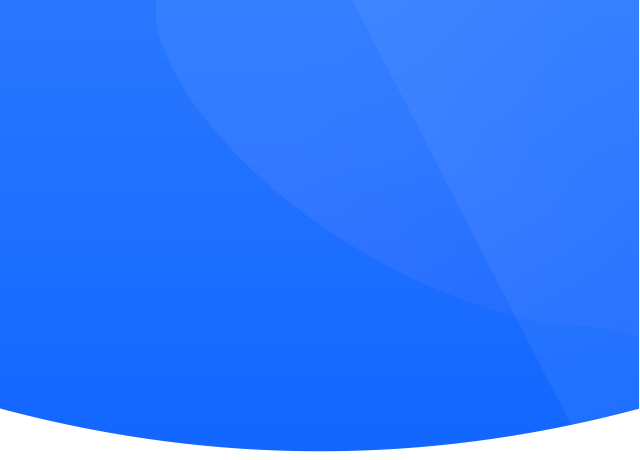
This background is drawn by a Shadertoy shader. Its source:

```glsl
const vec3 PAGE_WHITE   = vec3(1.0);
const vec3 BLUE_TOP     = vec3(0.165, 0.470, 1.0);
const vec3 BLUE_BOTTOM  = vec3(0.067, 0.400, 1.0);
const vec3 VIOLET_TINT  = vec3(0.86, 0.63, 1.0);

// Positions are fractions of the canvas, measured from the lower left.
const float PANEL_LOW   = 0.019;   // lowest point of the curved bottom
const float PANEL_RISE  = 0.093;   // how far the bottom lifts at the sides
const float PANEL_RIGHT = 0.9985;

const vec2  LOBE_CENTER = vec2(0.8984, 0.9638);
const vec2  LOBE_RADII  = vec2(0.655, 0.672);
const float LOBE_POWER  = 1.56;    // 2 is an ellipse, 1 a straight cut
const float LOBE_FLARE  = 2.81;    // downward sweep past the center
const vec2  LOBE_ALPHA  = vec2(0.095, 0.035);  // left, right

const float BEAM_TOP_X  = 0.5508;
const float BEAM_SLOPE  = 0.370;
const vec2  BEAM_ALPHA  = vec2(0.055, 0.038);  // at the edge, far right

// Smooth coverage of the region where field is negative.
float coverage(float field) {
    float pixelStep = length(vec2(dFdx(field), dFdy(field)));
    return clamp(0.5 - field / max(pixelStep, 1e-5), 0.0, 1.0);
}

float panelField(vec2 uv) {
    float side = 2.0 * uv.x - 1.0;
    return PANEL_LOW + PANEL_RISE * side * side - uv.y;
}

// Quarter superellipse that continues into a flared right end.
float lobeField(vec2 uv) {
    float past = max(uv.x - LOBE_CENTER.x, 0.0);
    vec2 offset = LOBE_CENTER - uv;
    offset.y -= LOBE_FLARE * past * past;
    vec2 q = pow(max(offset / LOBE_RADII, 0.0), vec2(LOBE_POWER));
    return q.x + q.y - 1.0;
}

float beamField(vec2 uv) {
    return BEAM_TOP_X + BEAM_SLOPE * (1.0 - uv.y) - uv.x;
}

void mainImage(out vec4 fragColor, in vec2 fragCoord) {
    vec2 uv = fragCoord / iResolution.xy;

    // Vertical blue gradient
    vec3 color = mix(BLUE_BOTTOM, BLUE_TOP, uv.y);

    // Translucent lobe, whiter above and more violet below
    vec3 lobeTint = mix(VIOLET_TINT, PAGE_WHITE, smoothstep(0.35, 1.0, uv.y));
    float lobeAlpha = mix(LOBE_ALPHA.x, LOBE_ALPHA.y, smoothstep(0.45, 1.0, uv.x));
    lobeAlpha *= mix(1.0, 0.55, smoothstep(0.4, 1.0, uv.y));
    color = mix(color, lobeTint, lobeAlpha * coverage(lobeField(uv)));

    // Slanted beam, brightest along its left edge
    float beam = beamField(uv);
    float beamAlpha = mix(BEAM_ALPHA.x, BEAM_ALPHA.y, smoothstep(0.0, 0.4, -beam));
    color = mix(color, PAGE_WHITE, beamAlpha * coverage(beam));

    // Curved bottom and right margin
    float panel = coverage(panelField(uv)) * coverage(uv.x - PANEL_RIGHT);
    fragColor = vec4(mix(PAGE_WHITE, color, panel), 1.0);
}
```
